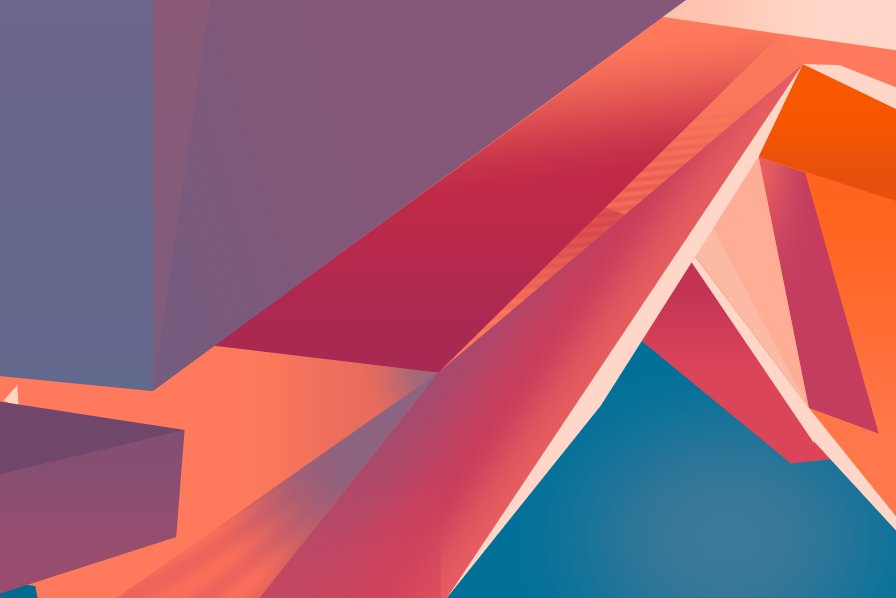
This background is drawn by a WebGL 2 fragment shader. Its source:

```glsl
#version 300 es
precision highp float;
// Abstract folded paper planes: a violet wall, a crimson band and a peaked
// frame over blue. Convex facets, built from half-plane distances, are painted
// back to front with gradients on a canvas measuring 150 by 100 units.
uniform vec2 u_resolution;
out vec4 fragColor;

// Signed distance to the line a-b, positive on its right side
float side(vec2 p, vec2 a, vec2 b) {
    vec2 d = normalize(b - a);
    return dot(p - a, vec2(d.y, -d.x));
}

// Convex facets with clockwise corners, positive inside
float tri(vec2 p, vec2 a, vec2 b, vec2 c) {
    return min(side(p, a, b), min(side(p, b, c), side(p, c, a)));
}

float quad(vec2 p, vec2 a, vec2 b, vec2 c, vec2 d) {
    return min(min(side(p, a, b), side(p, b, c)), min(side(p, c, d), side(p, d, a)));
}

// Antialiased coverage of a signed distance
float cover(float d) {
    return clamp(0.5 + d * u_resolution.y / 100.0, 0.0, 1.0);
}

void paint(inout vec3 color, vec3 ink, float d) {
    color = mix(color, ink, cover(d));
}

void main() {
    vec2 p = gl_FragCoord.xy / u_resolution * vec2(150.0, 100.0);
    vec2 peak = vec2(134.4, 89.3), fold = vec2(73.4, 37.7), joint = vec2(115.6, 56.6);
    vec3 cream = vec3(1.0, 0.84, 0.78), coral = vec3(1.0, 0.48, 0.36);
    vec3 crimson = vec3(0.75, 0.16, 0.28), violet = vec3(0.52, 0.34, 0.47);

    // Coral ground, dimming to mauve near the fold, and the pale upper corner
    vec3 color = mix(coral, vec3(0.91, 0.42, 0.36), smoothstep(38.0, 64.0, p.x) * step(p.y, 45.0));
    color = mix(color, vec3(0.58, 0.40, 0.50), 0.9 * smoothstep(13.0, 1.0, length(p - fold)));
    vec3 sky = mix(vec3(1.0, 0.76, 0.68), cream, smoothstep(112.0, 138.0, p.x));
    paint(color, sky, side(p, vec2(150.0, 91.6), vec2(111.3, 97.1)));

    // Ribbed strip behind the arm, in two steps
    float ribs = 0.5 + 0.5 * sin(p.y * 4.2 - p.x * 0.5);
    float ribFade = smoothstep(86.0, 68.0, p.y);
    vec3 strip = mix(vec3(0.98, 0.47, 0.36), vec3(0.89, 0.31, 0.30), ribFade * (0.25 + 0.45 * ribs));
    paint(color, strip, tri(p, vec2(130.5, 94.1), peak, fold));
    float lower = side(p, vec2(104.7, 64.1), vec2(101.6, 65.2));
    paint(color, mix(vec3(0.84, 0.27, 0.30), coral, smoothstep(64.0, 44.0, p.y) * 0.8 + 0.2 * ribs),
        min(tri(p, vec2(130.5, 94.1), peak, fold), -lower));

    // Crimson band, glowing at its upper end
    vec3 band = mix(vec3(0.66, 0.16, 0.32), crimson, smoothstep(40.0, 70.0, p.y));
    band = mix(band, coral, smoothstep(70.0, 96.0, p.y + 0.12 * (110.0 - p.x)));
    paint(color, band, quad(p, vec2(111.3, 97.1), vec2(130.5, 94.1), fold, vec2(35.7, 42.2)));

    // Violet wall with a blue left panel and a narrow rosy crease
    float wall = quad(p, vec2(-1.0, 101.0), vec2(116.2, 101.0), vec2(25.6, 34.6), vec2(-1.0, 37.2));
    vec3 wallInk = mix(vec3(0.45, 0.36, 0.50), violet, smoothstep(25.0, 90.0, p.x + 0.3 * p.y));
    paint(wallInk, mix(vec3(0.47, 0.37, 0.51), vec3(0.54, 0.35, 0.46), p.y / 100.0),
        side(p, vec2(25.6, 34.6), vec2(35.2, 100.0)) * -1.0);
    paint(wallInk, mix(vec3(0.37, 0.41, 0.56), vec3(0.42, 0.40, 0.54), p.y / 100.0), 25.6 - p.x);
    paint(color, wallInk, wall);

    // Orange roof, darker at the top, with its pale rim
    vec3 roof = mix(vec3(1.0, 0.47, 0.30), vec3(1.0, 0.39, 0.12), smoothstep(20.0, 68.0, p.y));
    paint(roof, mix(vec3(0.90, 0.31, 0.05), vec3(0.97, 0.34, 0.0), smoothstep(68.0, 82.0, p.y)),
        side(p, vec2(150.0, 66.4), vec2(127.0, 73.8)));
    paint(color, roof, quad(p, peak, vec2(151.0, 81.3), vec2(151.0, 10.0), vec2(116.0, 57.0)));
    paint(color, cream, quad(p, peak, vec2(140.6, 89.1), vec2(151.0, 85.0), vec2(151.0, 81.3)));

    // Crimson strip and blush triangle under the roof
    vec3 blind = mix(vec3(0.77, 0.24, 0.37), vec3(0.91, 0.37, 0.38),
        smoothstep(50.0, 74.0, p.y) * smoothstep(136.0, 127.0, p.x));
    paint(color, blind, quad(p, vec2(127.0, 73.8), vec2(134.8, 71.1), vec2(147.1, 27.5), vec2(135.4, 31.8)));
    vec3 blush = vec3(1.0, 0.68, 0.59);
    paint(blush, vec3(0.98, 0.73, 0.64), side(p, vec2(135.4, 31.8), vec2(118.8, 62.9)) * -1.0);
    paint(color, blush, tri(p, vec2(127.0, 73.8), vec2(135.4, 31.8), vec2(116.2, 57.4)));

    // Blue opening with a hazy centre, and the red flap hanging in it
    float haze = smoothstep(36.0, 4.0, length((p - vec2(122.0, 10.0)) * vec2(0.9, 1.1)));
    paint(color, mix(vec3(0.0, 0.44, 0.60), vec3(0.23, 0.47, 0.60), haze),
        quad(p, joint, vec2(151.0, 10.0), vec2(151.0, -1.0), vec2(74.0, -1.0)));
    vec3 flap = mix(vec3(0.86, 0.27, 0.35), vec3(0.76, 0.20, 0.33), smoothstep(36.0, 54.0, p.y));
    paint(color, flap, quad(p, joint, vec2(139.0, 23.2), vec2(132.4, 22.5), vec2(107.4, 43.0)));

    // Cream legs of the frame
    paint(color, cream, quad(p, vec2(116.0, 57.6), vec2(136.2, 30.7), vec2(136.2, 26.0), vec2(115.6, 56.4)));
    paint(color, cream, quad(p, vec2(135.4, 31.8), vec2(151.0, 12.4), vec2(151.0, 10.2), vec2(135.7, 26.8)));
    paint(color, cream, quad(p, peak, vec2(127.0, 73.8), vec2(100.6, 32.2), vec2(74.0, -1.0)));

    // Rippled fan at the lower left
    vec2 ray = fold - p;
    float ripple = 0.5 + 0.5 * sin(atan(ray.y, ray.x) * 55.0 + length(ray) * 0.12);
    float glow = smoothstep(18.0, 48.0, length(ray));
    vec3 fan = mix(vec3(0.79, 0.29, 0.38), vec3(0.98, 0.43, 0.35), glow * (0.72 + 0.28 * ripple));
    fan = mix(fan, vec3(0.55, 0.39, 0.50), smoothstep(5.0, 0.0, side(p, vec2(43.4, 0.0), fold)) * (1.0 - glow));
    paint(color, fan, tri(p, fold, vec2(43.4, 0.0), vec2(19.5, 0.0)));

    // Long arm, mauve at the fold and warm along the cream leg
    float across = side(p, peak, vec2(74.8, 0.0)) / 22.0;
    vec3 arm = mix(vec3(0.90, 0.36, 0.38), vec3(0.78, 0.24, 0.36), smoothstep(0.0, 0.5, across));
    arm = mix(arm, vec3(0.65, 0.29, 0.43), smoothstep(0.4, 1.05, across) * smoothstep(85.0, 50.0, p.y));
    arm = mix(arm, vec3(0.83, 0.27, 0.36), 0.6 * smoothstep(30.0, 0.0, p.y) * cover(73.8 - p.x));
    paint(color, arm, quad(p, peak, vec2(74.8, 0.0), vec2(43.4, 0.0), fold));

    // Violet box, its pale chip and the blue corner below
    paint(color, cream, tri(p, vec2(2.9, 35.6), vec2(3.1, 32.0), vec2(0.6, 33.0)));
    paint(color, vec3(0.0, 0.42, 0.57), quad(p, vec2(-1.0, 3.0), vec2(5.9, 2.0), vec2(6.5, -1.0), vec2(-1.0, -1.0)));
    float box = min(quad(p, vec2(-1.0, 33.0), vec2(30.9, 28.1), vec2(29.5, 10.2), vec2(-1.0, 0.4)),
        side(p, vec2(29.5, 10.2), vec2(27.0, 7.8)));
    vec3 boxInk = mix(vec3(0.60, 0.30, 0.43), vec3(0.52, 0.31, 0.45), smoothstep(4.0, 26.0, p.y));
    paint(boxInk, vec3(0.44, 0.28, 0.42), side(p, vec2(30.9, 28.1), vec2(0.0, 20.7)));
    paint(color, boxInk, box);

    fragColor = vec4(color, 1.0);
}
```
